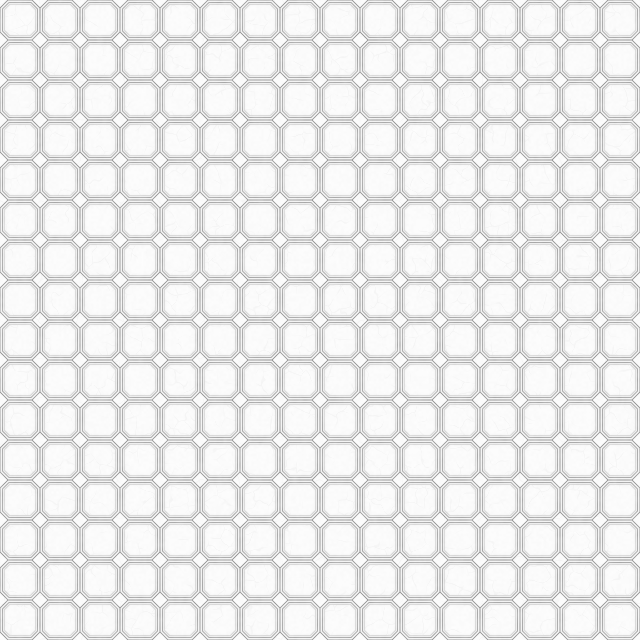
This pattern is drawn by a Shadertoy shader. Its source:

```glsl
// White octagon-and-dot tiling, 16 by 16: chamfered tiles framed by fine grey lines.
// An octagon distance field gives concentric outlines and soft inner shading;
// wrapped Voronoi borders add faint crazing and wrapped value noise adds wear.

vec2 hash22(vec2 p) {
    vec3 q = fract(p.xyx * vec3(0.1031, 0.1030, 0.0973));
    q += dot(q, q.yzx + 33.33);
    return fract((q.xx + q.yz) * q.zy);
}

// Value noise that repeats every 'period' lattice cells
float tileNoise(vec2 p, float period) {
    vec2 i = floor(p), f = fract(p);
    f = f * f * (3.0 - 2.0 * f);
    float a = hash22(mod(i, period)).x;
    float b = hash22(mod(i + vec2(1, 0), period)).x;
    float c = hash22(mod(i + vec2(0, 1), period)).x;
    float d = hash22(mod(i + vec2(1, 1), period)).x;
    return mix(mix(a, b, f.x), mix(c, d, f.x), f.y);
}

// Distance to the nearest border of a repeating Voronoi diagram
float crackDistance(vec2 p, float period) {
    vec2 cell = floor(p), f = fract(p), nearest = vec2(0);
    float best = 9.0, border = 9.0;
    for (int y = -1; y <= 1; y++)
    for (int x = -1; x <= 1; x++) {
        vec2 g = vec2(x, y);
        vec2 r = g + hash22(mod(cell + g, period) + 7.0) - f;
        if (dot(r, r) < best) { best = dot(r, r); nearest = r; }
    }
    for (int y = -2; y <= 2; y++)
    for (int x = -2; x <= 2; x++) {
        vec2 g = vec2(x, y);
        vec2 r = g + hash22(mod(cell + g, period) + 7.0) - f;
        vec2 gap = r - nearest;
        if (dot(gap, gap) > 1e-5)
            border = min(border, dot(0.5 * (r + nearest), normalize(gap)));
    }
    return border;
}

// Share of a pixel covered by a line of the given width
float lineCover(float d, float width, float pixel) {
    float lo = max(d - 0.5 * pixel, -0.5 * width);
    float hi = min(d + 0.5 * pixel, 0.5 * width);
    return max(hi - lo, 0.0) / pixel;
}

void mainImage(out vec4 fragColor, in vec2 fragCoord) {
    vec2 uv = fragCoord / iResolution.xy;
    float pixel = 16.0 / min(iResolution.x, iResolution.y);

    // Octagon: positive inside the tile, negative inside the corner diamond
    vec2 side = 0.5 - abs(fract(uv * 16.0) - 0.5);
    float inset = min(min(side.x, side.y), (side.x + side.y - 0.2) * 0.7071);

    // Glaze, with a pale frame and a soft shadow along its inner edge
    float shade = 0.985;
    float frame = smoothstep(-0.5, 0.5, inset / pixel)
                * (1.0 - smoothstep(-0.5, 0.5, (inset - 0.122) / pixel));
    shade -= 0.03 * frame;
    shade -= 0.025 * exp(-max(inset - 0.12, 0.0) / 0.025) * smoothstep(0.1, 0.13, inset);

    // Three concentric outlines, the first shared between neighbours
    float wear = 0.9 + 0.2 * tileNoise(uv * 128.0, 128.0);
    float ink = 0.47 * lineCover(inset, 0.018, pixel)
              + 0.38 * lineCover(inset - 0.061, 0.018, pixel)
              + 0.12 * lineCover(inset - 0.107, 0.022, pixel);
    shade -= ink * wear;

    // Broken hairline crazing, different in every tile
    vec2 warp = vec2(tileNoise(uv * 96.0, 96.0), tileNoise(uv * 96.0 + 41.0, 96.0));
    float crack = crackDistance(uv * 40.0 + 0.35 * warp, 40.0);
    float patches = smoothstep(0.35, 0.75, tileNoise(uv * 56.0 + 13.0, 56.0));
    shade -= 0.045 * patches * lineCover(crack, 0.03, pixel * 2.5) * (1.0 - frame);

    // Fine grain
    shade += 0.012 * (tileNoise(uv * 256.0, 256.0) - 0.5);
    fragColor = vec4(vec3(clamp(shade, 0.0, 1.0)), 1.0);
}
```
